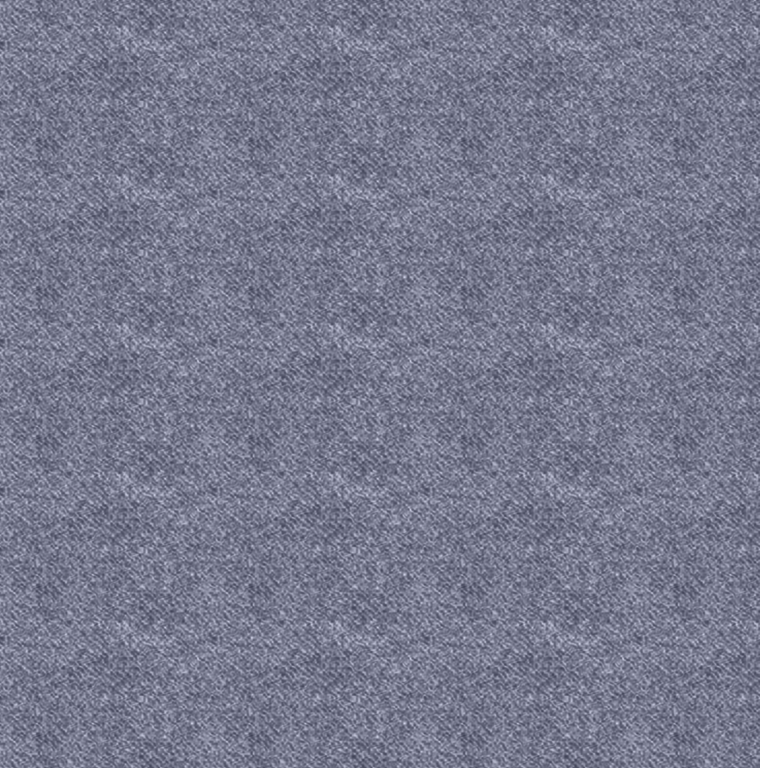
Give the GLSL for this texture, as a Shadertoy shader.

```glsl
const vec2 REPEATS = vec2(3.576, 5.163);     // fabric tiles across and down
const vec2 WALES = vec2(30.0, 23.0);         // diagonal ribs per tile, must be whole
const vec2 BEADS = vec2(28.0, 25.0);         // stitch breaks crossing the ribs
const vec2 STITCH_CELLS = vec2(64.0, 45.0);  // uneven stitches
const vec2 GRAIN_CELLS = vec2(103.0, 73.0);  // fine yarn fuzz
const vec2 STREAK_CELLS = vec2(9.0, 20.0);   // horizontal weft streaks
const vec2 CLOUD_CELLS = vec2(4.0, 3.0);     // broad uneven fading
const vec3 DENIM = vec3(0.457, 0.467, 0.547);
const float WALE_DEPTH = 0.055;
const float BEAD_DEPTH = 0.030;
const float STITCH_DEPTH = 0.13;
const float GRAIN_DEPTH = 0.24;
const float STREAK_DEPTH = 0.065;
const float CLOUD_DEPTH = 0.055;
const float FADE_DEPTH = 0.050;
const float HIGHLIGHT = 0.9;                 // extra lift of the lightest threads
const float TAU = 6.2831853;

float hash(vec2 p) {
    vec3 h = fract(vec3(p.xyx) * vec3(0.1031, 0.1030, 0.0973));
    h += dot(h, h.yzx + 33.33);
    return fract((h.x + h.y) * h.z);
}

// Value noise centred on zero that repeats once per tile
float noise(vec2 tile, vec2 cells, float seed) {
    vec2 p = tile * cells;
    vec2 cell = floor(p);
    vec2 f = p - cell;
    f = f * f * (3.0 - 2.0 * f);
    vec2 lo = mod(cell, cells) + seed;
    vec2 hi = mod(cell + 1.0, cells) + seed;
    float top = mix(hash(lo), hash(vec2(hi.x, lo.y)), f.x);
    float bottom = mix(hash(vec2(lo.x, hi.y)), hash(hi), f.x);
    return mix(top, bottom, f.y) - 0.5;
}

// Soft elliptical spot that wraps around the tile
float spot(vec2 tile, vec2 center, vec2 radius) {
    vec2 d = (fract(tile - center + 0.5) - 0.5) / radius;
    return exp(-dot(d, d));
}

void mainImage(out vec4 fragColor, in vec2 fragCoord) {
    vec2 uv = fragCoord / iResolution.xy;
    vec2 tile = vec2(uv.x, 1.0 - uv.y) * REPEATS;

    // Twill ribs, broken into short stitches by a crossing wave
    float wobble = noise(tile, vec2(34.0, 26.0), 3.0);
    float drift = noise(tile, vec2(30.0, 28.0), 17.0);
    float strength = 1.0 + 1.2 * noise(tile, vec2(40.0, 30.0), 83.0);
    float wale = strength * sin(TAU * (tile.x * WALES.x - tile.y * WALES.y + 0.7 * wobble));
    float bead = sin(TAU * (dot(tile, BEADS) + 1.2 * drift));
    float stitch = noise(tile, STITCH_CELLS, 11.0);
    float grain = noise(tile, GRAIN_CELLS, 29.0);

    // Fade the weave where it is finer than the pixels
    vec2 walesPerPixel = WALES * REPEATS / iResolution.xy;
    float detail = 1.0 - smoothstep(0.35, 0.9, max(walesPerPixel.x, walesPerPixel.y));
    float shade = WALE_DEPTH * wale + BEAD_DEPTH * bead;
    shade += STITCH_DEPTH * stitch + GRAIN_DEPTH * grain;
    shade *= detail;

    // Uneven dye and wear
    shade += STREAK_DEPTH * noise(tile, STREAK_CELLS, 47.0);
    shade += CLOUD_DEPTH * noise(tile, CLOUD_CELLS, 61.0);
    float worn = spot(tile, vec2(0.62, 0.27), vec2(0.28, 0.10))
               + 0.8 * spot(tile, vec2(0.45, 0.70), vec2(0.09, 0.06));
    float dark = spot(tile, vec2(0.93, 0.68), vec2(0.14, 0.07))
               + 0.7 * spot(tile, vec2(0.50, 0.48), vec2(0.12, 0.05))
               + 0.5 * spot(tile, vec2(0.70, 0.12), vec2(0.35, 0.05));
    shade += FADE_DEPTH * (worn - dark);
    shade += HIGHLIGHT * shade * shade;

    fragColor = vec4(clamp(DENIM + shade, 0.0, 1.0), 1.0);
}
```
